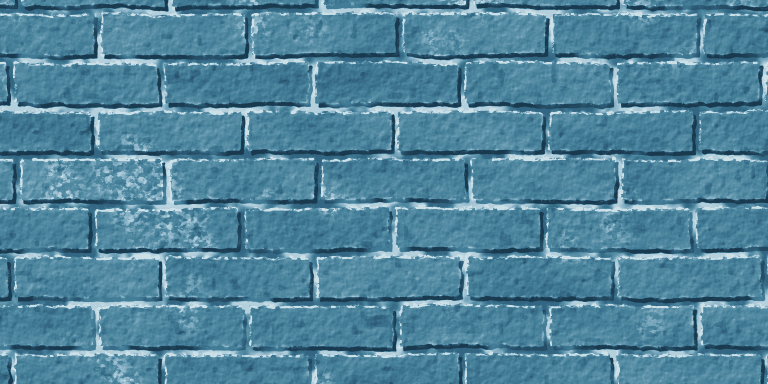
A Shadertoy shader for this texture:

```glsl
// Painted blue brick wall in running bond: eight courses, about five bricks across.
// Rough-edged brick distances are lit from the upper left, giving pale rims and dark
// joints; value noise adds grain, pits and worn paint before a tone-to-colour ramp.

const vec2 BRICK_PITCH = vec2(0.392, 0.1266);  // in canvas heights
const vec2 HALF_JOINT = vec2(0.009, 0.011);
const float TOP_JOINT = 0.975;
const vec2 TO_LIGHT = vec2(-0.009, 0.011);

float hash(vec2 p) {
    vec3 q = fract(vec3(p.xyx) * 0.1031);
    q += dot(q, q.yzx + 33.33);
    return fract((q.x + q.y) * q.z);
}

float noise(vec2 p) {
    vec2 cell = floor(p);
    vec2 f = fract(p);
    f = f * f * (3.0 - 2.0 * f);
    float low = mix(hash(cell), hash(cell + vec2(1, 0)), f.x);
    float high = mix(hash(cell + vec2(0, 1)), hash(cell + vec2(1, 1)), f.x);
    return mix(low, high, f.y);
}

float fbm(vec2 p) {
    float sum = 0.0;
    float weight = 0.571;
    for (int i = 0; i < 3; i++) {
        sum += weight * noise(p);
        p = mat2(1.6, 1.2, -1.2, 1.6) * p + 17.3;
        weight *= 0.5;
    }
    return sum;
}

// Signed distance to the nearest brick, negative inside; id is its column and row
float brickDistance(vec2 p, out vec2 id) {
    vec2 wobble = vec2(noise(p * 7.0), noise(p * 7.0 + 31.0)) - 0.5;
    vec2 jag = vec2(fbm(p * 45.0), fbm(p * 45.0 + 57.0)) - 0.5;
    p += 0.008 * wobble + 0.009 * jag;

    float v = (TOP_JOINT - p.y) / BRICK_PITCH.y;
    float row = floor(v);
    float odd = mod(row, 2.0);
    float jitter = (hash(vec2(row + 20.0, 4.0)) - 0.5) * mix(0.02, 0.06, odd);
    float u = (p.x - mix(0.247, 0.048, odd) - jitter) / BRICK_PITCH.x;
    id = vec2(floor(u), row);

    const float corner = 0.004;
    vec2 local = (fract(vec2(u, v)) - 0.5) * BRICK_PITCH;
    vec2 q = abs(local) - (0.5 * BRICK_PITCH - HALF_JOINT) + corner;
    return length(max(q, 0.0)) + min(max(q.x, q.y), 0.0) - corner;
}

float coverage(float d, float soft) {
    return 1.0 - smoothstep(-soft, soft, d);
}

float brickTone(vec2 p, vec2 id, float grain) {
    float relief = fbm(p * 60.0) - fbm((p + 0.4 * TO_LIGHT) * 60.0);
    float mottle = fbm(p * vec2(6.0, 10.0) + 3.0) - 0.5;
    float pits = smoothstep(0.76, 0.88, noise(p * 52.0 + 11.0));
    float worn = smoothstep(0.60, 0.80, fbm(p * 6.0 + 9.0));
    float tone = 0.47 + 0.50 * relief + 0.25 * mottle;
    tone += 0.08 * (hash(id + 40.0) - 0.5) - 0.13 * pits;
    return tone + 0.35 * worn * smoothstep(0.42, 0.65, grain);
}

float mortarTone(vec2 p, float shade) {
    float frost = smoothstep(0.36, 0.62, fbm(p * 14.0 + 5.0));
    float depth = smoothstep(0.32, 0.50, fbm(p * 9.0 + 23.0));
    return mix(mix(0.28, 0.92, frost), 0.02, shade * mix(0.55, 1.0, depth));
}

// Tone from 0 (deep shadow) to 1 (bare highlight)
vec3 paintColor(float tone) {
    const vec3 shadow = vec3(0.09, 0.21, 0.29);
    const vec3 deepBlue = vec3(0.20, 0.40, 0.51);
    const vec3 paint = vec3(0.27, 0.50, 0.60);
    const vec3 paleBlue = vec3(0.37, 0.58, 0.67);
    const vec3 dusty = vec3(0.54, 0.70, 0.78);
    const vec3 chalk = vec3(0.80, 0.88, 0.91);
    vec3 color = mix(shadow, deepBlue, clamp(tone / 0.28, 0.0, 1.0));
    color = mix(color, paint, clamp((tone - 0.28) / 0.17, 0.0, 1.0));
    color = mix(color, paleBlue, clamp((tone - 0.45) / 0.15, 0.0, 1.0));
    color = mix(color, dusty, clamp((tone - 0.60) / 0.18, 0.0, 1.0));
    return mix(color, chalk, clamp((tone - 0.78) / 0.22, 0.0, 1.0));
}

void mainImage(out vec4 fragColor, in vec2 fragCoord) {
    vec2 p = fragCoord / iResolution.y;
    float soft = max(0.0018, 0.6 / iResolution.y);

    // Brick mask, and the same mask sampled toward the light
    vec2 id, otherId;
    float d = brickDistance(p, id);
    float brick = coverage(d, soft);
    float blocker = coverage(brickDistance(p + TO_LIGHT, otherId), soft);
    float rim = 1.0 - coverage(brickDistance(p + 0.5 * TO_LIGHT, otherId), soft);

    // Brick face with a chalky lit rim
    float grain = fbm(p * vec2(90.0, 110.0));
    float face = brickTone(p, id, grain);
    face += 0.55 * rim * smoothstep(0.34, 0.60, grain);

    // Shaded mortar, then flaking paint along every edge
    float tone = mix(mortarTone(p, blocker), face, brick);
    float flakes = smoothstep(0.50, 0.64, fbm(p * 75.0 + 71.0));
    tone += 0.40 * flakes * exp(-abs(d) / 0.003);

    fragColor = vec4(paintColor(clamp(tone, 0.0, 1.0)), 1.0);
}
```
